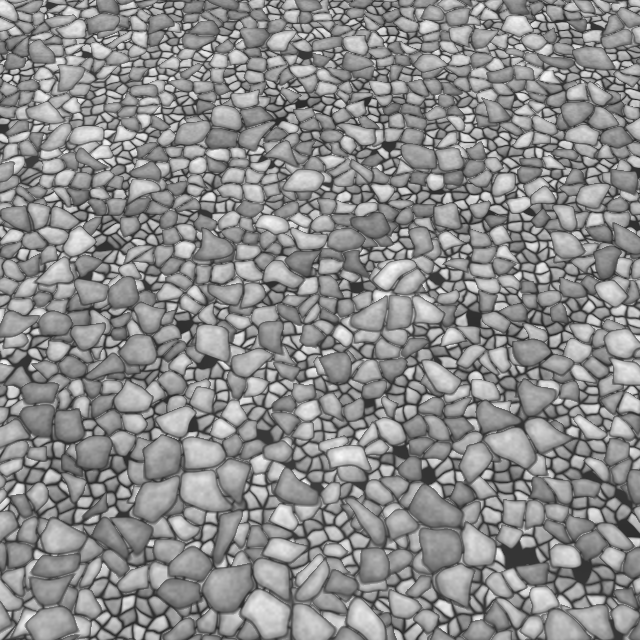
This texture is drawn by a Shadertoy shader. Its source:

```glsl
// Grey gravel seen at a slant: stones shrink and flatten toward the top.
// Three cellular layers, fine chips to large stones, are stacked; each stone
// has rounded borders, its own tone and tilt, mottling and a dark gap below.

#define DENSITY 23.0      // medium stones across the lower edge
#define SLANT 0.34        // strength of the perspective
#define JITTER 0.86       // irregularity of the stone centres
#define SOFTNESS 0.0042   // edge blur in canvas units
#define GAP 0.045         // dark seam in cell units
#define DARK_TONE 0.54    // darkest stone
#define LIGHT_TONE 0.85   // lightest stone
#define GAP_TONE 0.20     // deepest shadow
#define RELIEF 0.17       // light from above on each stone
#define MOTTLE 0.15       // surface grain

vec3 hash3(vec2 p) {
    vec3 q = fract(p.xyx * vec3(0.1031, 0.1030, 0.0973));
    q += dot(q, q.yxz + 33.33);
    return fract((q.xxy + q.yzz) * q.zyx);
}

float valueNoise(vec2 p) {
    vec2 i = floor(p), f = fract(p);
    f = f * f * (3.0 - 2.0 * f);
    float low = mix(hash3(i).x, hash3(i + vec2(1, 0)).x, f.x);
    float high = mix(hash3(i + vec2(0, 1)).x, hash3(i + vec2(1, 1)).x, f.x);
    return mix(low, high, f.y);
}

float smoothMin(float a, float b, float k) {
    float h = max(k - abs(a - b), 0.0) / k;
    return min(a, b) - 0.25 * k * h * h;
}

vec2 stoneCentre(vec2 cell) {
    return cell + 0.5 + JITTER * (hash3(cell).xy - 0.5);
}

// Returns the rounded border distance; also gives the cell and the offset
// from the stone centre.
float stoneCell(vec2 p, out vec2 cell, out vec2 offset) {
    vec2 home = floor(p);
    float nearest = 9.0;
    for (int y = -1; y <= 1; y++)
    for (int x = -1; x <= 1; x++) {
        vec2 c = home + vec2(x, y);
        vec2 r = p - stoneCentre(c);
        if (dot(r, r) < nearest) {
            nearest = dot(r, r);
            cell = c;
            offset = r;
        }
    }
    float border = 1.0;
    for (int y = -2; y <= 2; y++)
    for (int x = -2; x <= 2; x++) {
        if (x == 0 && y == 0) continue;
        vec2 toOther = stoneCentre(cell + vec2(x, y)) - p;
        vec2 across = normalize(toOther + offset);
        border = smoothMin(border, dot(0.5 * (toOther - offset), across), 0.12);
    }
    return border;
}

// Lays one size of stones over the tone below.
float addStones(float below, vec2 ground, float scale, float share, float seed) {
    float cells = DENSITY * scale;
    vec2 p = ground * cells + seed * vec2(17.3, 31.7);
    p += 0.10 * vec2(sin(p.y * 2.3 + seed), sin(p.x * 2.7 - seed));
    p += 0.14 * (vec2(valueNoise(p * 2.2), valueNoise(p * 2.2 + 40.0)) - 0.5);

    vec2 cell, offset;
    float border = stoneCell(p, cell, offset);
    vec3 traits = hash3(cell + 71.0 + seed * 13.0);
    if (traits.x > share) return below;

    // Seams widen under the lower side of each stone
    float gap = GAP * (1.0 + 0.8 * clamp(-offset.y * 2.0, -0.5, 1.0));
    float soft = SOFTNESS * cells;
    float shadow = smoothstep(-0.5 * soft, gap, border);
    float mask = smoothstep(gap - 0.4 * soft, gap + 0.6 * soft, border);

    // Tone, tilted face and rounded rim
    vec2 tilt = vec2(traits.z - 0.6, 0.8);
    float stone = mix(DARK_TONE, LIGHT_TONE, traits.y);
    stone += RELIEF * clamp(dot(offset, tilt), -0.6, 0.5);
    stone *= mix(0.76, 1.0, smoothstep(gap, gap + 0.22, border));
    return mix(mix(below, GAP_TONE, 0.75 * shadow), stone, mask);
}

void mainImage(out vec4 fragColor, in vec2 fragCoord) {
    vec2 uv = fragCoord / iResolution.xy;
    vec2 ground = vec2(uv.x - 0.5, uv.y) / (1.0 - SLANT * uv.y) + 2.0;

    // Stack from chips to large stones
    float tone = GAP_TONE;
    tone = addStones(tone, ground, 1.75, 0.95, 1.0);
    tone = addStones(tone, ground, 1.12, 0.62, 2.0);
    tone = addStones(tone, ground, 0.74, 0.30, 3.0);

    // Surface mottling and broad uneven light
    float grain = 0.6 * valueNoise(ground * 85.0) + 0.4 * valueNoise(ground * 190.0);
    tone += MOTTLE * (grain - 0.5) * smoothstep(0.15, 0.6, tone);
    tone += 0.08 * (valueNoise(ground * 7.0) - 0.5);
    fragColor = vec4(vec3(clamp(tone, 0.0, 1.0)), 1.0);
}
```
